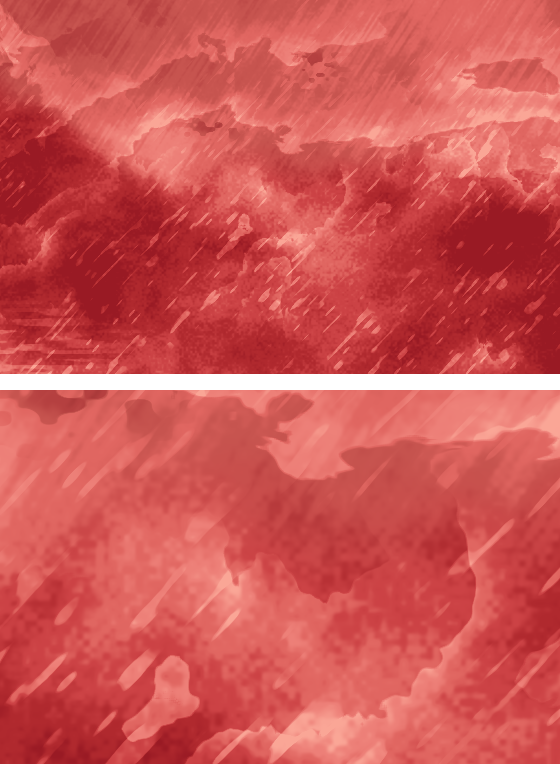
Top, the full canvas; bottom, a detail of the centre.
A Shadertoy shader for this texture:

```glsl
// Weathered red paint: a smooth scraped upper half over a dark, mottled lower half.
// Warped value noise gives the mottling, sawtooth contours give torn paint ledges,
// and stretched, thresholded noise gives flecks, scratches and dry-brush marks.

#define UPPER_TONE 0.44
#define LOWER_TONE 0.21
#define MOTTLE 1.15
#define LEDGE_LIGHT 0.36
#define PEAK_LIGHT 0.42
#define FLECK_LIGHT 0.34
#define GRAIN 0.10
#define FLECK_ANGLE 0.82
#define SCRATCH_ANGLE 1.0
#define HORIZON 0.62

float hash(vec2 p) {
    vec3 q = fract(p.xyx * 0.1031);
    q += dot(q, q.yzx + 33.33);
    return fract((q.x + q.y) * q.z);
}

float noise(vec2 p) {
    vec2 i = floor(p), f = fract(p);
    f = f * f * (3.0 - 2.0 * f);
    return mix(mix(hash(i), hash(i + vec2(1, 0)), f.x),
               mix(hash(i + vec2(0, 1)), hash(i + vec2(1, 1)), f.x), f.y);
}

float fbm(vec2 p) {
    float sum = 0.0, amp = 0.5;
    for (int i = 0; i < 6; i++) {
        sum += amp * noise(p);
        p = mat2(1.6, 1.2, -1.2, 1.6) * p + 17.3;
        amp *= 0.52;
    }
    return sum;
}

// Coordinates whose x axis runs along the given angle
vec2 along(vec2 p, float angle) {
    float c = cos(angle), s = sin(angle);
    return vec2(c * p.x + s * p.y, c * p.y - s * p.x);
}

// Soft elliptical mask
float blob(vec2 p, vec2 centre, vec2 radius) {
    vec2 d = (p - centre) / radius;
    return exp(-dot(d, d));
}

// Sharp bright edge at each whole height, fading as the height rises
float ledge(float height, float falloff) {
    float f = fract(height);
    float edge = min(fwidth(height) * 1.3 + 0.015, 0.4);
    return pow(1.0 - f, falloff) * smoothstep(0.0, edge, f);
}

vec3 paint(float tone, float upper) {
    vec3 shadow = mix(vec3(0.60, 0.10, 0.14), vec3(0.62, 0.20, 0.20), upper);
    vec3 deep = mix(vec3(0.69, 0.16, 0.18), vec3(0.71, 0.25, 0.25), upper);
    vec3 middle = mix(vec3(0.80, 0.26, 0.27), vec3(0.78, 0.33, 0.31), upper);
    vec3 c = mix(shadow, deep, smoothstep(0.0, 0.2, tone));
    c = mix(c, middle, smoothstep(0.2, 0.42, tone));
    c = mix(c, vec3(0.88, 0.40, 0.38), smoothstep(0.42, 0.6, tone));
    c = mix(c, vec3(0.93, 0.50, 0.47), smoothstep(0.6, 0.78, tone));
    return mix(c, vec3(0.98, 0.65, 0.59), smoothstep(0.78, 1.0, tone));
}

void mainImage(out vec4 fragColor, in vec2 fragCoord) {
    vec2 p = fragCoord / iResolution.y;
    vec2 warp = vec2(fbm(p * 2.5 + 3.1), fbm(p * 2.5 + 41.7)) - 0.5;
    vec2 q = p + 0.22 * warp;
    float cloud = fbm(q * 3.2 + 8.0);
    float rough = fbm(q * vec2(7.0, 11.0) + 60.0);

    // Split between the scraped top and the dark bottom
    float border = p.y + 0.25 * warp.y - 0.16 * smoothstep(0.35, 0.0, p.x);
    float upper = smoothstep(HORIZON - 0.1, HORIZON + 0.03, border);
    float lower = 1.0 - upper;
    float tone = mix(LOWER_TONE, UPPER_TONE, upper);
    tone += (cloud - 0.5) * MOTTLE * mix(1.0, 0.55, upper);
    tone += (rough - 0.5) * mix(0.55, 0.25, upper);

    // Long torn ledges that sag towards the middle
    float sag = p.y + 0.45 * max(0.6 - p.x, 0.0) - 0.15 * max(p.x - 0.9, 0.0);
    float height = (sag - HORIZON) * 3.6 + (fbm(q * vec2(2.2, 4.5) + 23.0) - 0.5) * 1.9;
    float reach = smoothstep(0.46, 0.6, p.y) * smoothstep(1.05, 0.8, p.y);
    tone += LEDGE_LIGHT * ledge(height, 3.0) * reach;

    // Small jagged peaks, lit below their crests
    float crest = -p.y * 4.0 + 0.8 * p.x + (fbm(q * vec2(5.0, 4.0) + 70.0) - 0.5) * 3.5;
    float patches = smoothstep(0.46, 0.62, fbm(p * 3.0 + 90.0));
    patches += blob(p, vec2(0.78, 0.42), vec2(0.2, 0.09)) + blob(p, vec2(1.42, 0.55), vec2(0.18, 0.16));
    tone += PEAK_LIGHT * ledge(crest, 3.5) * min(patches, 1.0) * mix(1.0, 0.25, upper);

    // Hazy veils and deep pools
    tone += 0.24 * blob(along(p - vec2(0.42, 0.58), -0.5), vec2(0), vec2(0.28, 0.08));
    tone += 0.22 * blob(along(p - vec2(1.12, 0.47), 0.6), vec2(0), vec2(0.3, 0.12));
    tone += 0.18 * blob(along(p - vec2(0.85, 0.08), -0.4), vec2(0), vec2(0.3, 0.07));
    tone += 0.22 * blob(p, vec2(1.47, 0.58), vec2(0.14, 0.2));
    tone -= 0.12 * blob(p, vec2(0.3, 0.48), vec2(0.16, 0.1));
    tone -= 0.12 * blob(p, vec2(1.15, 0.31), vec2(0.2, 0.06));

    // Chipped pink plaster down the left side
    float chips = smoothstep(0.5, 0.57, fbm(q * vec2(11.0, 6.0) + 5.0));
    tone += 0.36 * chips * smoothstep(0.24, 0.04, p.x) * smoothstep(0.25, 0.4, p.y);

    // Slanting flecks, gathered in clusters
    vec2 f = along(p + 0.02 * warp, FLECK_ANGLE);
    float cluster = smoothstep(0.44, 0.6, fbm(p * 4.0 + 31.0));
    float flecks = smoothstep(0.74, 0.84, noise(f * vec2(22.0, 115.0)) * 0.8 + 0.2 * rough + 0.05);
    tone += FLECK_LIGHT * flecks * cluster * mix(1.0, 0.35, upper);

    // Dry horizontal brushing in the lower left corner
    float dry = smoothstep(0.52, 0.68, noise(p * vec2(13.0, 105.0)) * 0.7 + 0.3 * rough);
    tone += 0.3 * dry * blob(p, vec2(0.08, 0.08), vec2(0.2, 0.1));

    // Dark pits in two groups near the ledges
    float pits = smoothstep(0.62, 0.72, noise(p * vec2(48.0, 75.0)));
    tone -= 0.4 * pits * (blob(p, vec2(0.57, 0.66), vec2(0.07, 0.03)) + blob(p, vec2(0.84, 0.82), vec2(0.06, 0.05)));

    // Fine scratches and grain
    vec2 s = along(p, SCRATCH_ANGLE);
    tone += GRAIN * (noise(s * vec2(9.0, 150.0)) - 0.5) * (0.5 + upper);
    tone += GRAIN * (noise(p * 170.0) - 0.5) * (0.5 + lower);

    fragColor = vec4(paint(clamp(tone, 0.0, 1.0), upper), 1.0);
}
```
